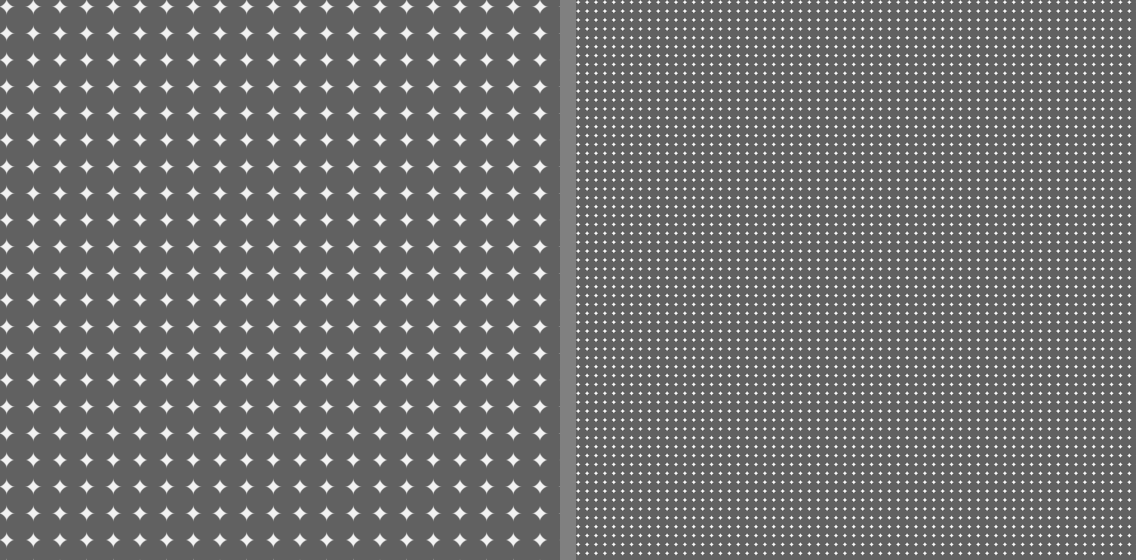
Left, the tile; right, the same tile 3 across and 3 down.
Reproduce this pattern procedurally as a three.js fragment shader.

```glsl
varying vec2 vUv;

const float REPEATS = 21.0;
const vec2 STAR_CENTER = vec2(0.25, 0.75);
const float TIP_RADIUS = 0.25;
const float WAIST = 0.1;
const float EDGE_SOFTNESS = 0.033;
const vec3 GROUND_COLOR = vec3(0.38);
const vec3 STAR_COLOR = vec3(0.95);

// Offset from the nearest star, in cell units
vec2 cellOffset(vec2 uv, float repeats, vec2 center) {
  return fract(uv * repeats - center + 0.5) - 0.5;
}

// Four-pointed star whose concave sides are circular arcs
float starDistance(vec2 p, float tip, float waist) {
  float halfChord = tip * sqrt(0.5);
  float sagitta = halfChord - waist * sqrt(2.0);
  float arcRadius = (halfChord * halfChord + sagitta * sagitta) / (2.0 * sagitta);
  float arcCenter = waist + arcRadius * sqrt(0.5);
  return arcRadius - length(abs(p) - arcCenter);
}

float softFill(float dist, float softness) {
  return 1.0 - smoothstep(-softness, softness, dist);
}

void main() {
  vec2 p = cellOffset(vUv, REPEATS, STAR_CENTER);
  float star = softFill(starDistance(p, TIP_RADIUS, WAIST), EDGE_SOFTNESS);
  gl_FragColor = vec4(mix(GROUND_COLOR, STAR_COLOR, star), 1.0);
}
```
